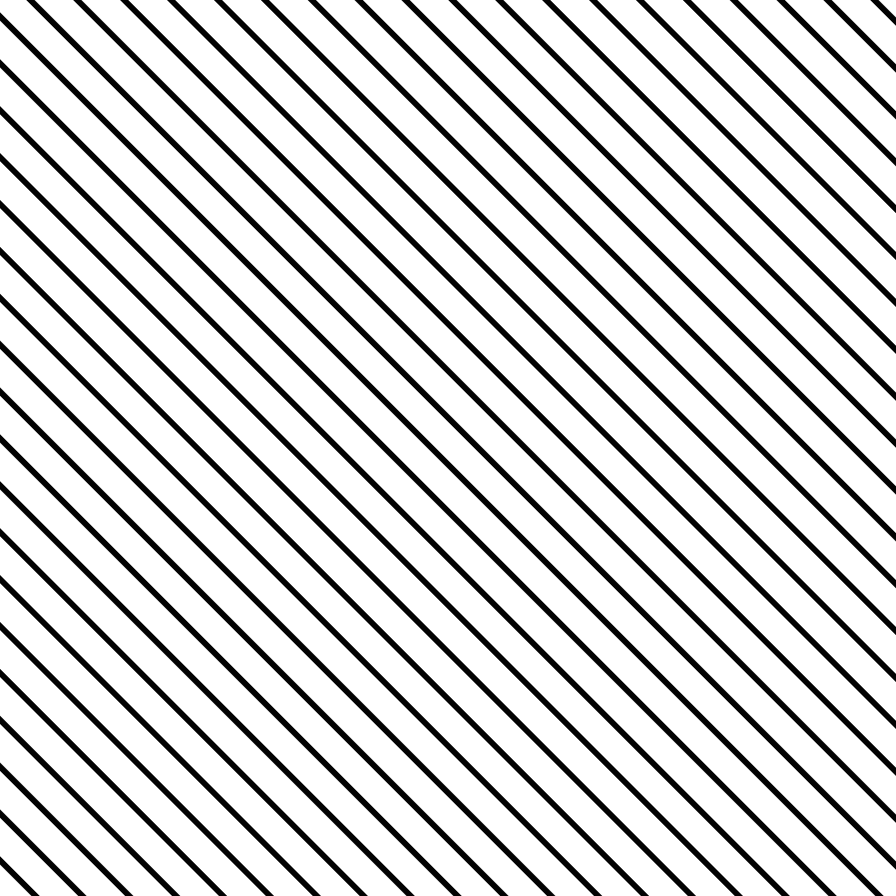
Reproduce this pattern procedurally as a three.js fragment shader.

```glsl
// Thin black diagonal stripes on white, falling from upper left to lower right.
#define REPEATS 19.11
#define PHASE 0.649
#define LINE_SHARE 0.176
#define INK vec3(0.008)
#define PAPER vec3(1.0)

varying vec2 vUv;

// Signed distance, in periods, to the edge of the nearest stripe.
float stripeDistance(float position) {
  float fromCentre = abs(fract(position + 0.5) - 0.5);
  return fromCentre - 0.5 * LINE_SHARE;
}

void main() {
  // Position across the 45 degree stripes, counted in repeats.
  float position = (vUv.x + vUv.y - 1.0) * REPEATS - PHASE;

  // Edge softness of one pixel, taken before the repeat wraps.
  float softness = max(length(vec2(dFdx(position), dFdy(position))), 0.0001);
  float coverage = clamp(0.5 - stripeDistance(position) / softness, 0.0, 1.0);

  gl_FragColor = vec4(mix(PAPER, INK, coverage), 1.0);
}
```
